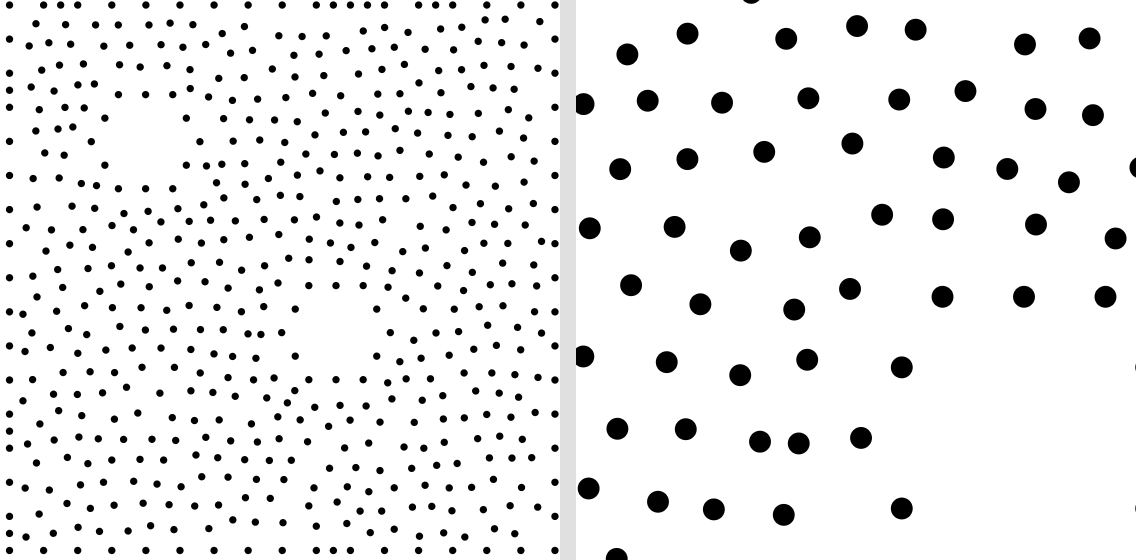
Left, the full canvas; right, a detail of the centre.
Give the GLSL for this pattern, as a WebGL 1 fragment shader.

```glsl
precision highp float;
uniform vec2 u_resolution;

const vec3 PAPER = vec3(1.0);
const vec3 INK = vec3(0.0);
const float DOT_RADIUS = 0.0065;

// Square frame of evenly spaced dots
const float FRAME_MIN = 0.017;
const float FRAME_MAX = 0.991;
const float FRAME_STEPS = 16.0;
const float EXTRA_SHARE = 0.12;   // half steps that also carry a dot

// Empty hexagons outlined by dots
const vec2 HOLE_A = vec2(0.260, 0.747);
const vec2 HOLE_B = vec2(0.600, 0.406);
const float HOLE_RADIUS = 0.097;
const float HOLE_KEEP = 0.012;    // nearer scattered dots are dropped
const float HOLE_REACH = 0.06;    // nearer scattered dots are pushed out
const float HOLE_PUSH = 0.4;

// Scattered dots: staggered, jittered cells with repulsion
const vec2 GRID = vec2(20.0, 24.0);
const float GRID_INSET = 0.02;
const float EDGE_CLEARANCE = 0.024;
const float JITTER = 0.6;
const float SPACING = 0.041;
const float MAX_PUSH = 0.012;
const float WARP = 0.008;

const float PI = 3.14159265;
const float GRID_MIN = FRAME_MIN + GRID_INSET;
const float GRID_SIDE = FRAME_MAX - FRAME_MIN - 2.0 * GRID_INSET;
const float COS30 = 0.8660254;

vec2 hash2(vec2 p) {
  vec2 s = vec2(dot(p, vec2(127.1, 311.7)), dot(p, vec2(269.5, 183.3)));
  return fract(sin(s) * 43758.545);
}

float hexagonDistance(vec2 p) {
  vec2 q = abs(p);
  return max(q.y, dot(q, vec2(COS30, 0.5))) - HOLE_RADIUS * COS30;
}

vec2 jitteredSite(vec2 cell) {
  vec2 local = 0.5 + JITTER * (hash2(cell) - 0.5);
  local.x += 0.5 * mod(cell.y, 2.0) - 0.25;
  return GRID_MIN + GRID_SIDE * (cell + local) / GRID;
}

// Push a site away from neighbours that are too close
vec2 relaxedSite(vec2 cell) {
  vec2 site = jitteredSite(cell);
  vec2 push = vec2(0.0);
  for (int j = -1; j <= 1; j++) {
    for (int i = -1; i <= 1; i++) {
      if (i == 0 && j == 0) continue;
      vec2 away = site - jitteredSite(cell + vec2(float(i), float(j)));
      float gap = max(length(away), 0.0001);
      push += away / gap * 0.5 * max(SPACING - gap, 0.0);
    }
  }
  site += clamp(push, -MAX_PUSH, MAX_PUSH);
  return site + WARP * sin(9.0 * site.yx + 3.0 * sin(5.0 * site) + vec2(0.7, 2.9));
}

vec2 pushFromHole(vec2 site, vec2 hole) {
  vec2 away = site - hole;
  return site + normalize(away) * HOLE_PUSH * max(HOLE_REACH - hexagonDistance(away), 0.0);
}

float scatteredDots(vec2 p) {
  float nearest = 1.0;
  vec2 home = floor((p - GRID_MIN) / GRID_SIDE * GRID);
  for (int j = -1; j <= 1; j++) {
    for (int i = -1; i <= 1; i++) {
      vec2 cell = home + vec2(float(i), float(j));
      if (any(lessThan(cell, vec2(0.0))) || any(greaterThanEqual(cell, GRID))) continue;
      vec2 site = relaxedSite(cell);
      float room = min(hexagonDistance(site - HOLE_A), hexagonDistance(site - HOLE_B));
      if (room < HOLE_KEEP) continue;
      site = pushFromHole(pushFromHole(site, HOLE_A), HOLE_B);
      site = clamp(site, FRAME_MIN + EDGE_CLEARANCE, FRAME_MAX - EDGE_CLEARANCE);
      nearest = min(nearest, distance(p, site));
    }
  }
  return nearest;
}

// Corners and side midpoints of a hexagon
float hexagonDots(vec2 p) {
  float nearest = 1.0;
  for (int k = 0; k < 12; k++) {
    float angle = float(k) * PI / 6.0;
    float radius = HOLE_RADIUS * mix(1.0, COS30, mod(float(k), 2.0));
    nearest = min(nearest, distance(p, radius * vec2(cos(angle), sin(angle))));
  }
  return nearest;
}

// One frame side: x runs along it, y across it
float sideDots(vec2 p, float seed) {
  float halfStep = (FRAME_MAX - FRAME_MIN) / (2.0 * FRAME_STEPS);
  float k = clamp(floor((p.x - FRAME_MIN) / halfStep + 0.5), 0.0, 2.0 * FRAME_STEPS);
  bool present = mod(k, 2.0) < 0.5 || hash2(vec2(k, seed)).x < EXTRA_SHARE;
  return present ? length(vec2(p.x - FRAME_MIN - k * halfStep, p.y)) : 1.0;
}

float frameDots(vec2 p) {
  float level = min(sideDots(vec2(p.x, p.y - FRAME_MIN), 41.0), sideDots(vec2(p.x, p.y - FRAME_MAX), 52.0));
  float upright = min(sideDots(vec2(p.y, p.x - FRAME_MIN), 63.0), sideDots(vec2(p.y, p.x - FRAME_MAX), 74.0));
  return min(level, upright);
}

void main() {
  float pixel = 1.0 / min(u_resolution.x, u_resolution.y);
  vec2 p = gl_FragCoord.xy * pixel;
  float nearest = min(scatteredDots(p), frameDots(p));
  nearest = min(nearest, min(hexagonDots(p - HOLE_A), hexagonDots(p - HOLE_B)));
  float outside = clamp((nearest - DOT_RADIUS) / pixel + 0.5, 0.0, 1.0);
  gl_FragColor = vec4(mix(INK, PAPER, outside), 1.0);
}
```
